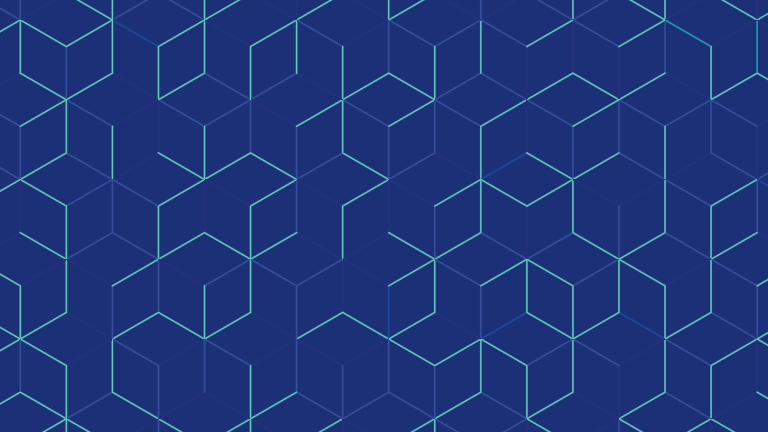
Reproduce this pattern procedurally as a Shadertoy shader.

```glsl
// Lattice of thin lines outlining stacked cubes on deep blue.
// The plane is split into triangles; three spokes join each triangle's centre
// to its corners, and a hash picks bright or dim tones so bright spokes chain.

const float SIDE = 0.2132;               // triangle side, in canvas heights
const float ROW = 0.8660254;             // row height of a unit triangle
const float HALF_WIDTH = 0.0019;         // half thickness of a line
const vec2 ORIGIN = vec2(0.047, 0.5845); // one lattice corner

const vec3 NAVY   = vec3(0.110, 0.190, 0.470);
const vec3 MINT   = vec3(0.380, 0.780, 0.725);
const vec3 BLUE   = vec3(0.205, 0.305, 0.610);
const vec3 PLUM   = vec3(0.145, 0.190, 0.485);
const vec3 TEAL   = vec3(0.110, 0.620, 0.680);
const vec3 COBALT = vec3(0.110, 0.285, 0.610);

float hash(vec3 p) {
    p = fract(p * vec3(0.1031, 0.1130, 0.0973));
    p += dot(p, p.yzx + 33.33);
    return fract((p.x + p.y) * p.z);
}

// Skewed lattice coordinates to and from the plane
vec2 toPlane(vec2 q) { return SIDE * vec2(q.x + 0.5 * q.y, ROW * q.y); }

vec2 toLattice(vec2 p) {
    float v = p.y / (SIDE * ROW);
    return vec2(p.x / SIDE - 0.5 * v, v);
}

float segmentDistance(vec2 p, vec2 a, vec2 b) {
    vec2 ab = b - a;
    float t = clamp(dot(p - a, ab) / dot(ab, ab), 0.0, 1.0);
    return length(p - a - t * ab);
}

// Each triangle has zero, one or two bright spokes
bool isBright(vec3 id, int spoke) {
    float amount = hash(id + 17.3);
    int chosen = int(3.0 * hash(id + 41.7));
    if (amount < 0.22) return false;
    return amount < 0.55 ? spoke == chosen : spoke != chosen;
}

vec3 spokeColor(vec3 id, int spoke) {
    if (isBright(id, spoke)) return MINT;
    float tone = hash(id + 71.9 + 13.7 * float(spoke));
    if (tone < 0.03) return TEAL;
    if (tone < 0.09) return COBALT;
    return tone < 0.62 ? BLUE : PLUM;
}

vec3 cubeLattice(vec2 p, float pixel) {
    vec2 q = toLattice(p);
    vec2 cell = floor(q);
    vec2 f = q - cell;

    // Mirror the upper triangle onto the lower one
    float upper = step(1.0, f.x + f.y);
    f = mix(f, 1.0 - f, upper);
    vec3 id = vec3(cell + 50.0, 7.0 * upper);

    vec2 local = toPlane(f);
    vec2 centre = toPlane(vec2(1.0 / 3.0));
    vec3 color = NAVY;
    for (int i = 0; i < 3; i++) {
        vec2 corner = toPlane(vec2(i == 1, i == 2));
        float d = segmentDistance(local, centre, corner);
        float line = 1.0 - smoothstep(HALF_WIDTH - 0.75 * pixel,
                                      HALF_WIDTH + 0.75 * pixel, d);
        color = max(color, mix(NAVY, spokeColor(id, i), line));
    }
    return color;
}

void mainImage(out vec4 fragColor, in vec2 fragCoord) {
    vec2 p = fragCoord / iResolution.y - ORIGIN;
    fragColor = vec4(cubeLattice(p, 1.0 / iResolution.y), 1.0);
}
```
